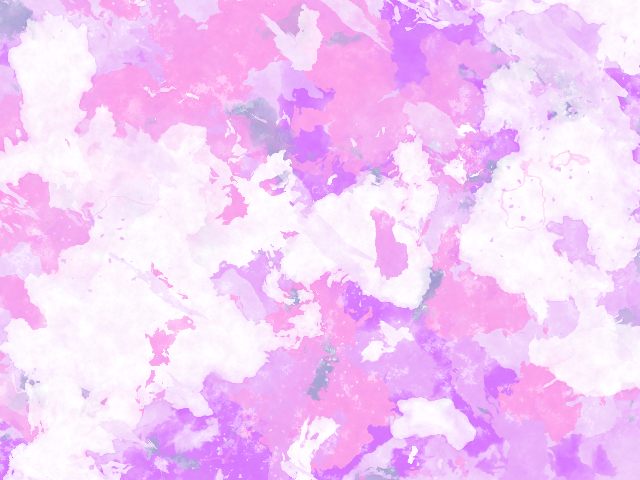
A Shadertoy shader for this background:

```glsl
// Abstract wash of torn pink, violet and white paint layers with slate stains and splatter.

const vec3 WHITE    = vec3(0.995, 0.97, 0.998);
const vec3 LAVENDER = vec3(0.95, 0.835, 0.985);
const vec3 ORCHID   = vec3(0.92, 0.68, 0.98);
const vec3 PINK     = vec3(0.985, 0.645, 0.925);
const vec3 VIOLET   = vec3(0.85, 0.48, 0.995);
const vec3 SLATE    = vec3(0.66, 0.65, 0.83);

float hash(vec2 p) {
    vec3 q = fract(p.xyx * 0.1031);
    q += dot(q, q.yzx + 33.33);
    return fract((q.x + q.y) * q.z);
}

float valueNoise(vec2 p) {
    vec2 cell = floor(p), f = fract(p);
    vec2 u = f * f * (3.0 - 2.0 * f);
    return mix(mix(hash(cell), hash(cell + vec2(1, 0)), u.x),
               mix(hash(cell + vec2(0, 1)), hash(cell + vec2(1, 1)), u.x), u.y);
}

// Normalised fractal noise; a higher gain gives a rougher result.
float fbm(vec2 p, float gain) {
    float sum = 0.0, total = 0.0, weight = 1.0;
    for (int i = 0; i < 6; i++) {
        sum += weight * valueNoise(p);
        total += weight;
        weight *= gain;
        p = mat2(1.6, 1.2, -1.2, 1.6) * p + 11.7;
    }
    return sum / total;
}

float spot(vec2 p, vec2 centre, float radius) {
    vec2 d = (p - centre) / radius;
    return exp(-dot(d, d));
}

// Paint thickness: round lobes in some places, torn edges in others.
float thickness(vec2 p, float scale, float seed) {
    vec2 shift = seed * vec2(17.3, 9.1) + 40.0;
    vec2 warp = vec2(fbm(p * 6.0 + shift, 0.55), fbm(p * 6.0 + shift.yx, 0.55)) - 0.5;
    float torn = smoothstep(0.25, 0.7, valueNoise(p * 4.0 + shift.yx));
    return fbm((p + 0.16 * warp) * scale + shift, mix(0.42, 0.64, torn));
}

// Lays a coat with a crisp edge; thin paint lets the coat below show through.
vec3 coat(vec3 below, vec3 paint, float depth, float sharpness, float thin, float wash) {
    float edge = smoothstep(-sharpness, sharpness, depth);
    return mix(below, paint, edge * mix(thin, 1.0, wash));
}

// Irregular flecks, one per cell of a jittered grid.
float flecks(vec2 p, float cells, float density) {
    vec2 g = p * cells, cell = floor(g);
    vec2 jitter = vec2(hash(cell + 3.7), hash(cell + 8.2)) * 0.5 + 0.25;
    vec2 d = fract(g) - jitter;
    d += 0.35 * (vec2(valueNoise(g * 3.0), valueNoise(g * 3.0 + 20.0)) - 0.5);
    float radius = 0.05 + 0.15 * hash(cell + 1.9);
    float softness = cells * 0.0016;
    float dotMask = 1.0 - smoothstep(radius - softness, radius + softness, length(d));
    return dotMask * step(1.0 - density, hash(cell));
}

void mainImage(out vec4 fragColor, in vec2 fragCoord) {
    vec2 p = fragCoord / iResolution.y;
    float wash = smoothstep(0.32, 0.66, fbm(p * 5.0 + 5.0, 0.62));
    float wash2 = smoothstep(0.34, 0.64, fbm(p * 6.0 + 31.0, 0.6));
    float grain = fbm(p * 32.0, 0.75);

    // Where each colour gathers
    float rightSide = spot(p, vec2(1.22, 0.7), 0.27);
    float lowerRim = 1.0 - smoothstep(0.0, 0.2, p.y);
    float violetArea = rightSide + 0.75 * lowerRim + 0.7 * spot(p, vec2(0.76, 0.37), 0.12)
                     + 0.7 * spot(p, vec2(0.0, 0.54), 0.1);
    float pinkArea = spot(p, vec2(0.3, 0.58), 0.42) + 0.6 * spot(p, vec2(0.78, 0.8), 0.24);
    float whiteArea = spot(p, vec2(0.58, 0.5), 0.55) - 1.2 * rightSide
                    - spot(p, vec2(0.1, 0.95), 0.28) - 0.5 * lowerRim;
    float slateArea = spot(p, vec2(0.04, 0.93), 0.12) + spot(p, vec2(1.12, 0.56), 0.11)
                    + spot(p, vec2(1.2, 0.84), 0.09) + 0.7 * spot(p, vec2(0.55, 0.7), 0.12)
                    + 0.6 * spot(p, vec2(0.97, 0.24), 0.09);

    // Ground and violet pools
    vec3 col = mix(LAVENDER, ORCHID, 0.25 + 0.75 * wash);
    float violet = thickness(p, 4.0, 1.0) + 0.2 * violetArea - 0.56;
    col = coat(col, mix(ORCHID, VIOLET, smoothstep(-0.03, 0.07, violet)), violet, 0.007, 0.75, wash2);

    // Lavender and pink coats
    float lavender = thickness(p, 5.0, 3.0) - 0.07 * violetArea - 0.545;
    col = coat(col, LAVENDER, lavender, 0.008, 0.6, wash);
    float pink = thickness(p, 5.0, 2.0) + 0.15 * pinkArea - 0.12 * violetArea - 0.575;
    col = coat(col, PINK, pink, 0.007, 0.6, wash2);

    // Slate stains, broken up by grain
    float slate = thickness(p, 9.0, 4.0) + 0.18 * slateArea + 0.3 * (grain - 0.5) - 0.69;
    col = coat(col, SLATE, slate, 0.04, 0.4, wash);

    // White clouds with a faint pigment rim, then translucent pink over them
    float white = thickness(p, 5.2, 5.0) + 0.06 * whiteArea - 0.585;
    float rim = smoothstep(-0.02, 0.0, white) * (1.0 - smoothstep(0.0, 0.012, white));
    col = mix(col, col * vec3(0.98, 0.91, 0.99), rim);
    col = coat(col, WHITE, white, 0.006, 0.72, smoothstep(0.0, 0.08, white));
    float glaze = thickness(p, 6.5, 6.0) + 0.08 * pinkArea - 0.63;
    col = coat(col, mix(ORCHID, PINK, clamp(pinkArea * 1.5, 0.0, 1.0)), glaze, 0.007, 0.5, wash2);
    float cloud = thickness(p, 6.0, 7.0) + 0.05 * whiteArea - 0.635;
    col = coat(col, WHITE, cloud, 0.007, 0.7, wash);

    // Pale diagonal brush smears at the upper right
    vec2 along = mat2(0.8, 0.6, -0.6, 0.8) * p;
    float smear = thickness(along * vec2(1.0, 2.8), 5.0, 8.0) + 0.16 * spot(p, vec2(1.2, 0.87), 0.16) - 0.71;
    col = coat(col, mix(LAVENDER, WHITE, 0.35), smear, 0.01, 0.5, wash2);

    // Splatter and hairline cracks in scattered areas
    float scatter = smoothstep(0.45, 0.75, valueNoise(p * 4.0 + 60.0));
    col = mix(col, WHITE, 0.75 * flecks(p, 65.0, 0.3) * scatter);
    col = mix(col, ORCHID, 0.8 * flecks(p + 7.3, 48.0, 0.25) * scatter);
    float crack = abs(fbm(p * 3.0 + 80.0, 0.45) - 0.5);
    col = mix(col, PINK, 0.4 * scatter * (1.0 - smoothstep(0.001, 0.005, crack)));

    // Paper grain: pale scuffs and slight pigment mottling
    col = mix(col, WHITE, 0.4 * smoothstep(0.55, 0.7, grain) * wash);
    col *= 1.0 + vec3(0.05, 0.16, 0.04) * (grain - 0.5);
    fragColor = vec4(clamp(col, 0.0, 1.0), 1.0);
}
```
